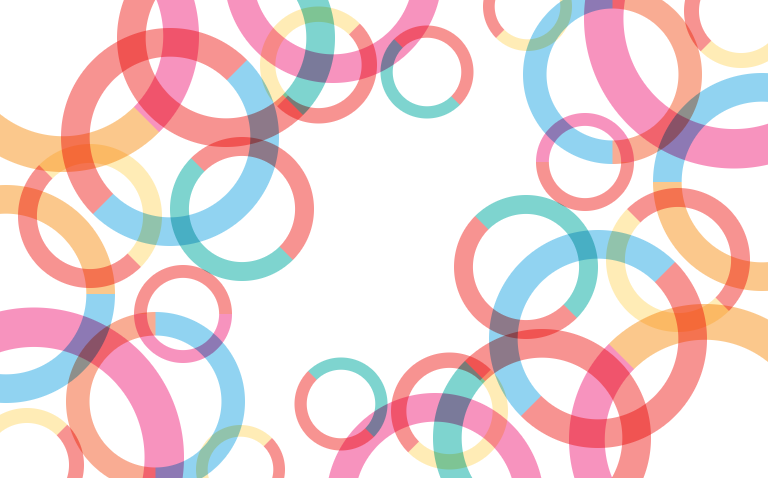
Give the GLSL for this background, as a WebGL 2 fragment shader.

```glsl
#version 300 es
precision highp float;
// Translucent two-colour rings crowd the corners of a white sheet.
// Each ring is an annulus distance split by a line through its centre; a loop
// draws it with its half-turn twin, and overlaps multiply like printed ink.

uniform vec2 u_resolution;
out vec4 fragColor;

const float GRID = 480.0;               // layout units in the canvas height
const vec2 PIVOT = vec2(384.0, 238.0);  // centre of the half-turn symmetry, y down
const float SHEET_END = 478.0;          // ink stops here, leaving a thin margin
const float HOLE = 0.737;               // inner radius relative to outer radius
const float EIGHTH_TURN = 0.785398;
const vec3 PAPER = vec3(1.0);

// Inks
const int RED = 0, PINK = 1, BLUE = 2, TEAL = 3, ORANGE = 4, YELLOW = 5, SALMON = 6;
const vec3 INKS[7] = vec3[](
    vec3(0.970, 0.575, 0.568),
    vec3(0.970, 0.575, 0.745),
    vec3(0.570, 0.828, 0.945),
    vec3(0.495, 0.830, 0.812),
    vec3(0.985, 0.785, 0.550),
    vec3(1.000, 0.925, 0.715),
    vec3(0.975, 0.675, 0.575));

// Ring layout: centre, outer radius, ink on either side, direction of the first ink
const int RINGS = 14;
const vec2 CENTRE[RINGS] = vec2[](
    vec2(170, 137), vec2(242, 209), vec2(90, 216), vec2(318.5, 65),
    vec2(427, 72), vec2(333, -26), vec2(226, 38), vec2(63, 36),
    vec2(6, 294), vec2(34, 457.5), vec2(155.5, 401.5), vec2(183, 314),
    vec2(27, 465), vec2(240.5, 469.5));
const float RADIUS[RINGS] = float[](
    109.0, 72.0, 72.0, 58.5, 46.5, 109.0, 109.0,
    136.0, 109.0, 150.0, 89.5, 49.0, 57.0, 44.5);
const ivec2 PAIR[RINGS] = ivec2[](
    ivec2(BLUE, RED), ivec2(TEAL, RED), ivec2(RED, YELLOW), ivec2(RED, YELLOW),
    ivec2(TEAL, RED), ivec2(PINK, PINK), ivec2(RED, TEAL), ivec2(ORANGE, PINK),
    ivec2(BLUE, ORANGE), ivec2(PINK, PINK), ivec2(BLUE, SALMON), ivec2(PINK, RED),
    ivec2(RED, YELLOW), ivec2(RED, YELLOW));
const float TURN[RINGS] = float[](
    1.0, 3.0, 3.0, 1.0, 3.0, 2.0, 3.0,
    3.0, 2.0, 2.0, 0.0, 2.0, 1.0, 1.0);

// Smooth coverage of the region where distance is negative
float coverage(float distance, float pixel) {
    return clamp(0.5 - distance / pixel, 0.0, 1.0);
}

// Light passed by ring i at point p
vec3 ringFilter(vec2 p, int i, float pixel) {
    vec2 q = p - CENTRE[i];
    float halfBand = 0.5 * RADIUS[i] * (1.0 - HOLE);
    float band = abs(length(q) - RADIUS[i] + halfBand) - halfBand;
    float angle = TURN[i] * EIGHTH_TURN;
    float side = dot(q, vec2(cos(angle), sin(angle)));
    vec3 ink = mix(INKS[PAIR[i].x], INKS[PAIR[i].y], coverage(side, pixel));
    return mix(PAPER, ink, coverage(band, pixel));
}

void main() {
    float pixel = GRID / u_resolution.y;
    vec2 p = gl_FragCoord.xy * pixel;
    p.x += PIVOT.x - 0.5 * u_resolution.x * pixel;
    p.y = GRID - p.y;
    vec2 twin = 2.0 * PIVOT - p;

    // Overprint every ring and its twin
    vec3 colour = PAPER;
    for (int i = 0; i < RINGS; i++) {
        colour *= ringFilter(p, i, pixel) * ringFilter(twin, i, pixel);
    }

    // Bare margin along the bottom
    colour = mix(PAPER, colour, coverage(p.y - SHEET_END, pixel));
    fragColor = vec4(colour, 1.0);
}
```
